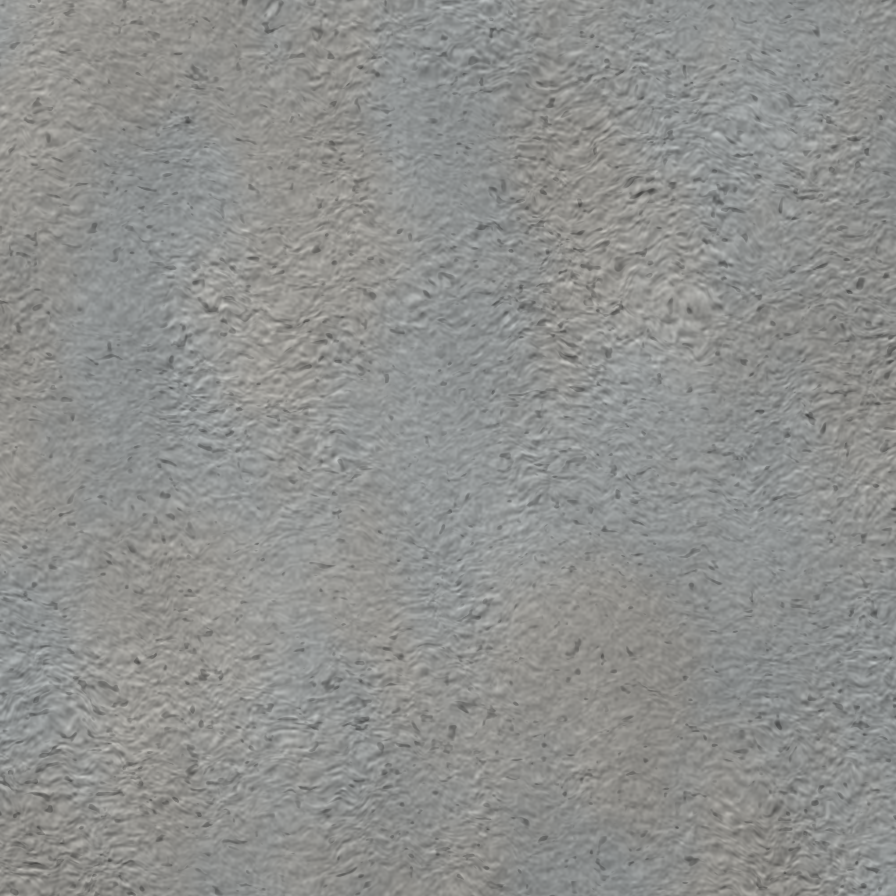
Give the GLSL for this texture, as a three.js fragment shader.

```glsl
// Rough grey cement render: a fine, slightly flattened grain lit from the
// upper left, with small dark pits, patches of stronger roughness and
// faint warm and cool stains, all built from layered value noise.

#define BASE_GREY 0.573
#define GRAIN_SCALE vec2(88.0, 128.0)
#define PIT_SCALE vec2(92.0, 138.0)
#define LIGHT_STEP vec2(-0.0012, 0.0032)
#define RELIEF_GAIN 0.27
#define PIT_DEPTH 0.13
#define STAIN_GAIN 0.12
#define DUST_GAIN 0.07
#define WARM_TINT vec3(1.012, 1.002, 0.972)
#define COOL_TINT vec3(0.980, 1.004, 1.006)

varying vec2 vUv;

float hash(vec2 p) {
  vec3 q = fract(vec3(p.xyx) * 0.1031);
  q += dot(q, q.yzx + 33.33);
  return fract((q.x + q.y) * q.z);
}

float valueNoise(vec2 p) {
  vec2 cell = floor(p);
  vec2 f = fract(p);
  f = f * f * (3.0 - 2.0 * f);
  float low = mix(hash(cell), hash(cell + vec2(1.0, 0.0)), f.x);
  float high = mix(hash(cell + vec2(0.0, 1.0)), hash(cell + vec2(1.0, 1.0)), f.x);
  return mix(low, high, f.y);
}

// Layered noise, turned a little at each octave to hide the lattice.
float fbm(vec2 p) {
  float sum = 0.0;
  float weight = 0.5;
  for (int i = 0; i < 4; i++) {
    sum += weight * valueNoise(p);
    p = mat2(0.8, 0.6, -0.6, 0.8) * p * 2.03 + 17.3;
    weight *= 0.5;
  }
  return sum / 0.9375;
}

// Bends the grain so that its direction drifts across the wall.
vec2 bend(vec2 uv) {
  vec2 drift = vec2(fbm(uv * 7.0 + 3.1), fbm(uv * 7.0 + 41.7)) - 0.5;
  vec2 jitter = vec2(valueNoise(uv * 55.0 + 8.0), valueNoise(uv * 55.0 + 63.0)) - 0.5;
  return uv + 0.05 * drift + 0.007 * jitter;
}

float grainHeight(vec2 p) {
  vec2 g = p * GRAIN_SCALE;
  return 0.55 * valueNoise(g)
       + 0.35 * valueNoise(g * 1.83 + 29.0)
       + 0.15 * valueNoise(g * 2.9 + 71.0);
}

void main() {
  vec2 p = bend(vUv);

  // Broad patches: roughness, brightness and tint, stretched upright.
  float roughPatch = smoothstep(0.3, 0.7, fbm(vUv * vec2(8.0, 6.0) + 11.0));
  float stain = fbm(vUv * vec2(7.0, 4.5) + 57.0) - 0.5;
  float tint = smoothstep(0.32, 0.68, fbm(vUv * vec2(6.0, 4.0) + 90.0));

  // Grain lit from above: slopes falling towards the light are bright.
  float relief = grainHeight(p) - grainHeight(p + LIGHT_STEP);
  relief *= RELIEF_GAIN * mix(0.6, 1.35, roughPatch);

  // Scattered dark pits, denser in the rough patches.
  float pitNoise = 0.7 * valueNoise(p * PIT_SCALE + 137.0)
                 + 0.3 * valueNoise(p * PIT_SCALE * 2.1 + 211.0);
  float pits = smoothstep(0.70, 0.88, pitNoise + 0.07 * (roughPatch - 0.5));

  float dust = valueNoise(vUv * 250.0 + 5.0) - 0.5;

  float grey = BASE_GREY + relief + STAIN_GAIN * stain + DUST_GAIN * dust;
  grey -= PIT_DEPTH * pits;
  gl_FragColor = vec4(grey * mix(WARM_TINT, COOL_TINT, tint), 1.0);
}
```
